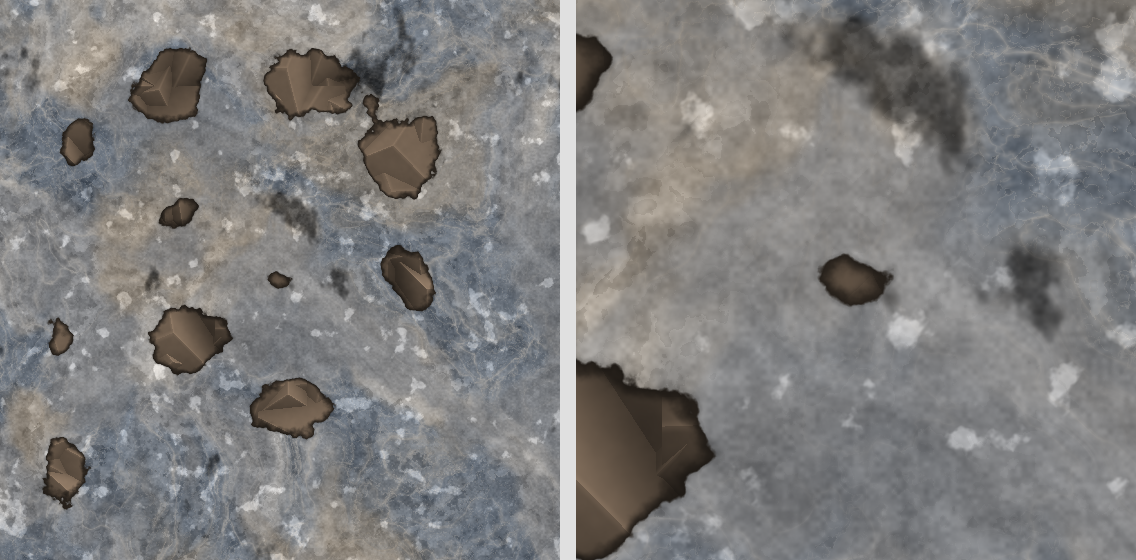
Left, the full canvas; right, a detail of the centre.
This texture is drawn by a three.js fragment shader. Its source:

```glsl
// Weathered blue-grey marble with ragged holes that open onto brown cubic crystals.
varying vec2 vUv;

#define GREY vec3(0.49, 0.495, 0.505)
#define PALE vec3(0.67, 0.655, 0.635)
#define BLUE vec3(0.36, 0.40, 0.45)
#define WARM vec3(0.61, 0.55, 0.47)
#define CRYSTAL vec3(0.53, 0.45, 0.375)
#define HOLLOW vec3(0.10, 0.085, 0.07)
#define HOLE_COUNT 11
#define HOLE_MIN 0.024
#define HOLE_MAX 0.098
#define CRYSTAL_SCALE 13.0
#define SHARD_SCALE 34.0
#define EDGE 0.0016

float hash(vec2 p) {
  return fract(sin(dot(p, vec2(127.1, 311.7))) * 43758.5453);
}

vec2 hash2(vec2 p) {
  return vec2(hash(p), hash(p + 41.3));
}

mat2 rotation(float a) {
  return mat2(cos(a), sin(a), -sin(a), cos(a));
}

float noise(vec2 p) {
  vec2 i = floor(p), f = fract(p);
  f = f * f * (3.0 - 2.0 * f);
  return mix(mix(hash(i), hash(i + vec2(1.0, 0.0)), f.x),
             mix(hash(i + vec2(0.0, 1.0)), hash(i + 1.0), f.x), f.y);
}

float fbm(vec2 p) {
  float sum = 0.0, amp = 0.516;
  for (int i = 0; i < 5; i++) {
    sum += amp * noise(p);
    p = rotation(0.6) * p * 2.03 + 17.7;
    amp *= 0.5;
  }
  return sum;
}

// Thin bright line where the noise crosses its middle value
float vein(vec2 p, float sharpness) {
  return pow(1.0 - abs(2.0 * fbm(p) - 1.0), sharpness);
}

// Broken shards: x = random tone, y = distance to the crack
vec2 shards(vec2 p) {
  vec2 cell = floor(p);
  float first = 9.0, second = 9.0, tone = 0.0;
  for (int y = -1; y <= 1; y++)
  for (int x = -1; x <= 1; x++) {
    vec2 id = cell + vec2(float(x), float(y));
    float d = length(id + hash2(id) - p);
    if (d < first) { second = first; first = d; tone = hash(id + 5.1); }
    else second = min(second, d);
  }
  return vec2(tone, second - first);
}

vec3 marble(vec2 p) {
  vec2 warp = vec2(fbm(p * 3.5), fbm(p * 3.5 + 7.0)) - 0.5;
  vec2 m = p + 0.3 * warp;
  float blue = smoothstep(0.44, 0.62, fbm(m * 5.5 + 11.0));
  float slab = smoothstep(0.50, 0.58, fbm(m * 2.5 + 23.0));
  float pale = smoothstep(0.40, 0.68, fbm(m * 7.0 + 3.0));
  float warm = smoothstep(0.52, 0.70, fbm(m * 4.0 + 31.0));
  float grain = fbm(p * 70.0) - 0.5;
  vec2 shard = shards(p * SHARD_SCALE + 9.0 * warp + 3.0 * grain);

  // Mottled, broken stone
  vec3 color = mix(GREY, PALE, pale);
  color = mix(color, BLUE, 0.85 * blue);
  color = mix(color, WARM, 0.55 * warm);
  color += 0.09 * (shard.x - 0.5) + 0.26 * grain;
  color += 0.16 * (fbm(m * 24.0 + 13.0) - 0.5);

  // Smooth slabs with slanted layers
  vec2 layer = rotation(0.5) * p;
  float streak = fbm(layer * vec2(8.0, 36.0) + 8.0 * warp);
  vec3 slabColor = GREY + 0.22 * (streak - 0.5) + 0.10 * grain;
  color = mix(color, slabColor, 0.75 * slab);

  // Pale veins and cracks, clearest in the blue stone
  float lines = vein(m * 9.0, 26.0) + 0.7 * vein(m * 23.0 + 5.0, 18.0);
  lines += 0.5 * blue * (1.0 - smoothstep(0.0, 0.09, shard.y));
  color = mix(color, mix(PALE, WARM, 0.6 * warm), clamp(lines * (0.55 - 0.35 * slab), 0.0, 0.7));

  // White chips and dark smudges
  color += 0.20 * smoothstep(0.66, 0.76, fbm(p * 32.0 + 51.0));
  color *= 1.0 - 0.55 * smoothstep(0.71, 0.80, fbm(p * vec2(11.0, 8.0) + 77.0));
  return color + 0.07 * (noise(p * 310.0) - 0.5);
}

// Signed distance to the ragged holes, negative inside
float holes(vec2 p) {
  float ragged = 1.5 * (fbm(p * 13.0 + 2.0) - 0.5);
  float d = 1.0;
  for (int i = 0; i < HOLE_COUNT; i++) {
    float n = float(i);
    vec2 spread = fract(0.5 + n * vec2(0.7549, 0.5698));
    vec2 center = 0.1 + 0.8 * vec2(spread.x, 1.0 - spread.y);
    float radius = mix(HOLE_MIN, HOLE_MAX, fract(n * 0.618));
    vec2 q = rotation(2.4 * n) * (p - center) / vec2(1.0, 0.72);
    d = min(d, length(q) - radius * (1.0 + ragged));
  }
  return d + 0.022 * (fbm(p * 55.0) - 0.5);
}

// Tilted cube corners; the highest face at each point is seen
vec3 crystals(vec2 p) {
  vec2 q = p * CRYSTAL_SCALE, cell = floor(q);
  float top = -9.0, light = 0.0, ridge = 0.0;
  for (int y = -1; y <= 1; y++)
  for (int x = -1; x <= 1; x++) {
    vec2 id = cell + vec2(float(x), float(y));
    vec2 r = q - id - hash2(id);
    float steep = -9.0, next = -9.0, facing = 0.0;
    for (int k = 0; k < 3; k++) {
      float turn = 6.283 * hash(id + 3.7) + 2.094 * float(k);
      vec2 dir = vec2(cos(turn), sin(turn));
      float slope = mix(0.35, 1.4, hash(id + 7.0 * float(k)));
      float drop = slope * dot(r, dir);
      if (drop > steep) {
        next = steep;
        steep = drop;
        facing = slope * dot(dir, vec2(0.25, 0.5));
      } else next = max(next, drop);
    }
    float height = 0.6 * hash(id + 19.0) - steep;
    if (height > top) {
      top = height;
      light = 0.78 + 0.42 * facing;
      ridge = 1.0 - smoothstep(0.0, 0.07, steep - next);
    }
  }
  light *= mix(0.35, 1.0, smoothstep(-0.55, 0.3, top));
  light += 0.10 * ridge + 0.08 * (fbm(p * 90.0) - 0.5);
  return mix(HOLLOW, CRYSTAL, clamp(light, 0.0, 1.15));
}

void main() {
  float d = holes(vUv);
  float inside = 1.0 - smoothstep(-EDGE, EDGE, d);
  vec3 cavity = mix(HOLLOW, crystals(vUv), mix(0.15, 1.0, smoothstep(0.0, 0.017, -d)));
  vec3 stone = marble(vUv) * mix(0.85, 1.0, smoothstep(0.0, 0.006, d));
  gl_FragColor = vec4(clamp(mix(stone, cavity, inside), 0.0, 1.0), 1.0);
}
```
